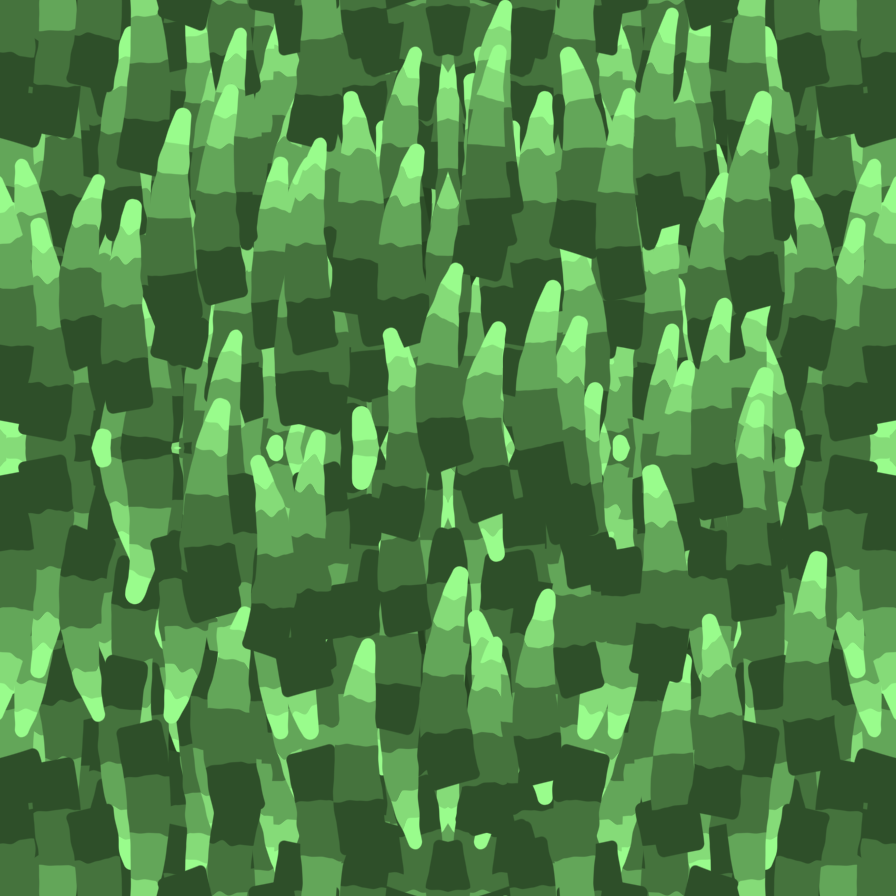
This texture is drawn by a three.js fragment shader. Its source:

```glsl
// Dense cartoon grass: curved, tapering blades in five flat bands of green.
varying vec2 vUv;

const vec2 GRID = vec2(10.0, 3.0);   // blades per layer, across and up
const int BACK_LAYERS = 12;
const int FRONT_LAYERS = 4;
const float SOFT = 0.001;            // half width of the smoothed edges

const vec3 GAP    = vec3(0.15, 0.26, 0.13);
const vec3 ROOT   = vec3(0.18, 0.31, 0.16);
const vec3 STEM   = vec3(0.27, 0.45, 0.24);
const vec3 LEAF   = vec3(0.39, 0.65, 0.35);
const vec3 BRIGHT = vec3(0.52, 0.86, 0.47);
const vec3 TIP    = vec3(0.60, 0.99, 0.55);

// Sine-free hash giving three values in 0..1
vec3 hash3(vec3 p) {
  p = fract(p * vec3(0.1031, 0.1030, 0.0973));
  p += dot(p, p.yxz + 33.33);
  return fract((p.xxy + p.yxx) * p.zyx);
}

// Smooth one-dimensional noise in -0.5..0.5
float ripple(float x, float seed) {
  float i = floor(x);
  float f = fract(x);
  float a = hash3(vec3(i, seed, 7.0)).x;
  float b = hash3(vec3(i + 1.0, seed, 7.0)).x;
  return mix(a, b, f * f * (3.0 - 2.0 * f)) - 0.5;
}

float roundedBox(vec2 p, vec2 halfSize, float radius) {
  vec2 q = abs(p) - halfSize + radius;
  return length(max(q, 0.0)) + min(max(q.x, q.y), 0.0) - radius;
}

float above(float edge, float x) {
  return smoothstep(edge - SOFT, edge + SOFT, x);
}

// Flat bands from root to tip, with ragged borders
vec3 bandColor(float across, float along, float len, float seed) {
  float rag = ripple(across * 95.0, seed);
  float low = along + 0.006 * rag;
  float high = along + 0.014 * rag;
  vec3 color = mix(ROOT, STEM, above(0.24 * len, low));
  color = mix(color, LEAF, above(0.50 * len, low));
  color = mix(color, BRIGHT, above(0.72 * len, high));
  return mix(color, TIP, above(0.86 * len, high));
}

// One bent blade with its root at the origin: color and coverage
vec4 blade(vec2 p, float len, float halfWidth, float bend, float seed) {
  // Straighten the arc so that bands and root cut follow its direction
  float bow = 2.0 * clamp(p.y / len, -0.1, 1.1) - 0.9;
  float across = p.x - bend * (bow * bow - 0.4);
  float slope = 4.0 * bend * bow / len;
  float along = p.y + slope * across;
  across *= inversesqrt(1.0 + slope * slope);

  float taper = pow(clamp((along / len - 0.2) / 0.8, 0.0, 1.0), 1.6);
  float width = halfWidth * mix(1.0, 0.27, taper);
  width += 0.0025 * ripple(along * 60.0, seed + 3.0);
  float d = roundedBox(vec2(across, along - 0.5 * len), vec2(width, 0.5 * len), 0.007);
  return vec4(bandColor(across, along, len, seed), 1.0 - above(0.0, d));
}

// One wrapping layer; each blade stays inside its own shifted cell.
// Blades are kept when their cell center lies within reach of the middle.
vec4 bladeLayer(vec2 uv, float layer, float density, vec2 reach, float rightShare) {
  vec2 shift = vec2(hash3(vec3(layer, 5.0, 11.0)).x, 0.0);
  float column = mod(floor((uv.x + shift.x) * GRID.x), GRID.x);
  shift.y = hash3(vec3(column, layer, 23.0)).y;

  vec2 grid = (uv + shift) * GRID;
  vec2 cell = mod(floor(grid), GRID);
  vec2 local = fract(grid) / GRID;
  vec3 place = hash3(vec3(cell, layer + 31.0));
  vec3 form = hash3(vec3(cell, layer + 67.0));

  vec2 center = abs(fract((cell + 0.5) / GRID - shift) - 0.5);
  float keep = step(place.z, density) * step(center.x, reach.x) * step(center.y, reach.y);

  vec2 root = vec2(0.05 + 0.014 * (place.x - 0.5), 0.018 + 0.055 * place.y);
  float len = mix(0.21, 0.25, form.x);
  float halfWidth = mix(0.024, 0.030, form.y);
  float side = form.z < rightShare ? 1.0 : -1.0;
  float bend = side * mix(0.010, 0.020, fract(form.z * 7.0));
  float seed = cell.x + 10.0 * cell.y + 37.0 * layer;
  vec4 result = blade(local - root, len, halfWidth, bend, seed);
  result.a *= keep;
  return result;
}

void main() {
  vec3 color = GAP;

  // Background thicket, folded about both middle lines
  vec2 folded = abs(vUv - 0.5);
  for (int i = 0; i < BACK_LAYERS; i++) {
    vec4 b = bladeLayer(folded, float(i) + 1.0, 1.0, vec2(1.0), 0.5);
    color = mix(color, b.rgb, b.a);
  }

  // Upright blades in front, clear of the borders
  for (int i = 0; i < FRONT_LAYERS; i++) {
    vec4 b = bladeLayer(vUv, float(i) + 41.0, 0.6, vec2(0.42, 0.37), 0.75);
    color = mix(color, b.rgb, b.a);
  }

  gl_FragColor = vec4(color, 1.0);
}
```
